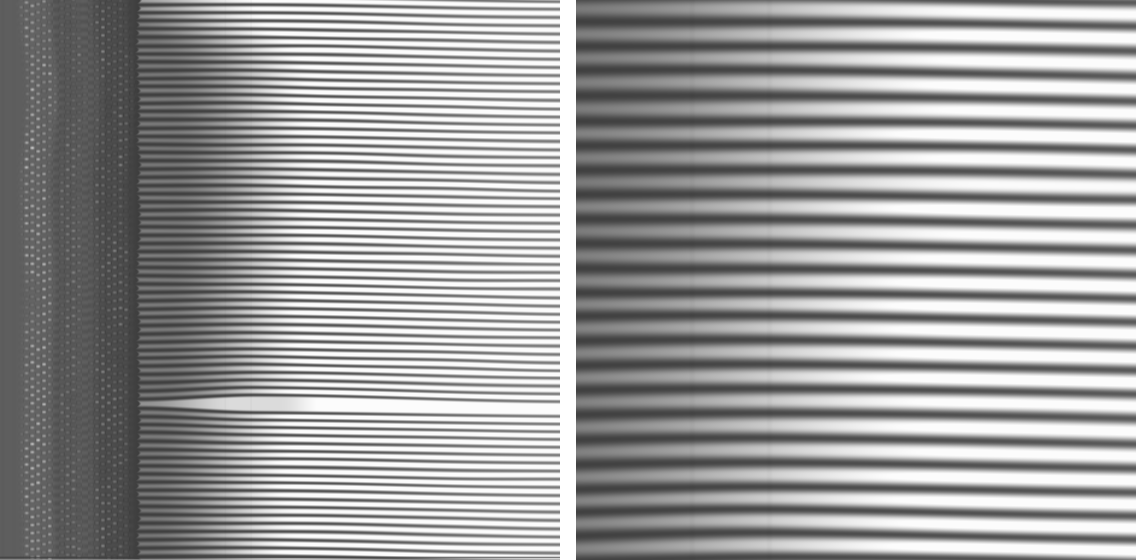
Left, the full canvas; right, a detail of the centre.
Give the GLSL for this pattern, as a three.js fragment shader.

```glsl
varying vec2 vUv;

const float TAU = 6.2831853;
const float PITCH = 0.0147;

float hash(vec2 p) {
  vec3 q = fract(vec3(p.xyx) * 0.1031);
  q += dot(q, q.yzx + 33.33);
  return fract((q.x + q.y) * q.z);
}

float noise(vec2 p) {
  vec2 i = floor(p), f = fract(p);
  f = f * f * (3.0 - 2.0 * f);
  return mix(mix(hash(i), hash(i + vec2(1, 0)), f.x),
             mix(hash(i + vec2(0, 1)), hash(i + 1.0), f.x), f.y);
}

// Soft band between two edges
float band(float x, float a, float b, float soft) {
  return smoothstep(a - soft, a + soft, x) * (1.0 - smoothstep(b - soft, b + soft, x));
}

// Stretched threads, parted by one open gap
float threads(vec2 p) {
  float fall = 0.0095 * smoothstep(0.42, 1.05, p.x);
  float d = p.y + fall - 0.279;
  float opening = 0.001 + 0.0095 * smoothstep(0.25, 0.46, p.x) - 0.0035 * smoothstep(0.5, 1.0, p.x);
  float k = max(abs(d) - opening * exp(-14.0 * abs(d)), 0.0) / PITCH;
  float side = step(0.0, d) * 80.0;
  float inGap = 1.0 - smoothstep(0.3, 0.5, k);
  k += 0.16 * (noise(vec2(p.x * 5.0, k * 0.6 + side)) - 0.5) * smoothstep(0.5, 3.0, k);

  // Light grows to the right, sooner at the top and below the gap
  float reach = p.x + 0.09 * smoothstep(0.88, 1.0, p.y) + 0.025 * (1.0 - smoothstep(0.15, 0.35, p.y))
              - 0.015 * band(p.y, 0.5, 0.85, 0.1);
  float glow = smoothstep(0.29, 0.57, reach);
  float lit = mix(0.47, 1.02, glow) + 0.12 * smoothstep(0.95, 1.0, p.y) * (1.0 - glow);
  lit *= 0.96 + 0.08 * hash(vec2(floor(k + 0.5) + side, 7.0));
  float gapTone = mix(0.57, 0.86, smoothstep(0.25, 0.42, p.x)) + 0.14 * smoothstep(0.5, 0.58, p.x);
  lit = mix(lit, gapTone, inGap);

  // Dark valley between neighbours, narrower in strong light
  float valley = pow(0.5 - 0.5 * cos(TAU * k), mix(1.0, 1.65, glow));
  float dark = 0.25 + 0.06 * glow + 0.17 * smoothstep(0.5, 1.0, p.x);
  float tone = mix(lit, dark, valley);

  // Faint upright seams
  float seams = band(p.x, 0.401, 0.404, 0.001) + band(p.x, 0.447, 0.45, 0.001);
  return tone * (1.0 - 0.025 * seams);
}

// Dark woven strip with staggered glints
float weave(vec2 p) {
  float sway = 0.014 * (noise(vec2(3.0, p.y * 6.0)) - 0.5);
  float x = p.x + sway;
  float base = 0.365 - 0.04 * band(x, 0.1, 0.15, 0.015) - 0.09 * smoothstep(0.145, 0.19, x);
  base -= 0.03 * smoothstep(0.225, 0.245, p.x);
  base += 0.012 * (noise(vec2(p.x * 190.0, 1.0)) - 0.5);

  float column = floor(p.x / 0.0105);
  float row = p.y / PITCH + 0.5 * mod(column, 2.0) + 0.12 * column
            + 0.5 * noise(vec2(column, p.y * 9.0));
  vec2 cell = vec2(fract(p.x / 0.0105), fract(row)) - 0.5;
  float glint = exp(-7.0 * cell.x * cell.x - 26.0 * cell.y * cell.y)
              * smoothstep(0.5, 0.32, abs(cell.x));
  float strength = 0.27 * band(x, 0.044, 0.093, 0.008) + 0.15 * band(x, 0.11, 0.145, 0.008)
                 + 0.17 * band(x, 0.168, 0.23, 0.01);
  strength *= 0.35 + 0.65 * noise(vec2(column * 0.7, p.y * 11.0));
  strength *= 0.55 + 0.75 * hash(vec2(column, floor(row)));
  float shade = 0.035 * cos(TAU * row) * band(x, 0.04, 0.235, 0.01);
  return base + glint * strength * 1.25 + shade * 0.6;
}

void main() {
  vec2 p = vUv;
  float ragged = 0.247 + 0.0025 * cos(TAU * p.y / PITCH) + 0.005 * (noise(vec2(9.0, p.y * 24.0)) - 0.5);
  float tone = mix(weave(p), threads(p), smoothstep(ragged - 0.003, ragged + 0.003, p.x));

  // Thin dark line and pale rim along the bottom
  tone = mix(tone, 0.24, 0.7 * band(p.y, 0.003, 0.006, 0.0015));
  tone = mix(tone, 0.62, 0.6 * (1.0 - smoothstep(0.001, 0.003, p.y)));
  gl_FragColor = vec4(vec3(clamp(tone, 0.0, 0.99)), 1.0);
}
```
